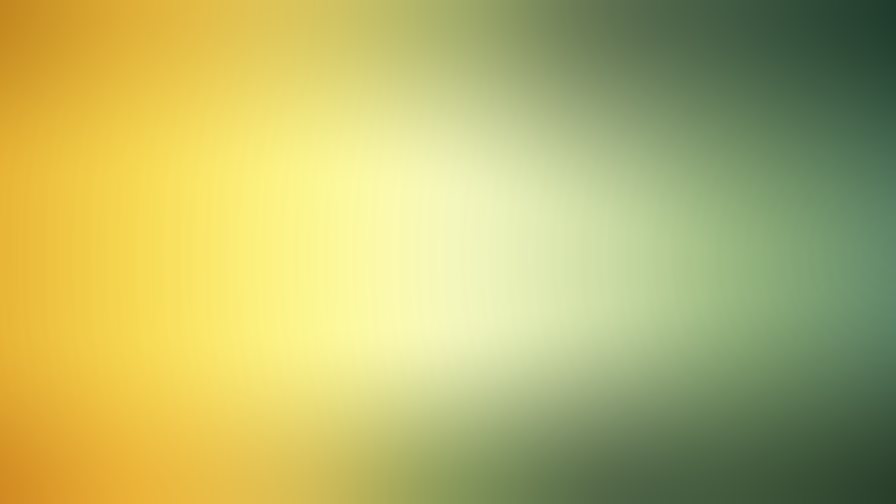
Write a Shadertoy shader that draws this background.

```glsl
// Soft blurred light: amber at left, a pale yellow glow in the middle, shaded green at right.

const int STOPS = 7;

// Smooth cubic curve through four neighbouring colours, t in 0..1 between b and c.
vec3 cubicBlend(vec3 a, vec3 b, vec3 c, vec3 d, float t) {
    vec3 slopeB = 0.5 * (c - a);
    vec3 slopeC = 0.5 * (d - b);
    vec3 bend = 3.0 * (c - b) - 2.0 * slopeB - slopeC;
    vec3 twist = 2.0 * (b - c) + slopeB + slopeC;
    return b + t * (slopeB + t * (bend + t * twist));
}

// Evenly spaced colour ramp across x in 0..1, extended linearly at both ends.
vec3 ramp(vec3 stops[STOPS], float x) {
    float position = clamp(x, 0.0, 1.0) * float(STOPS - 1);
    int i = min(int(position), STOPS - 2);
    vec3 before = i > 0 ? stops[max(i - 1, 0)] : 2.0 * stops[0] - stops[1];
    vec3 after = i < STOPS - 2 ? stops[min(i + 2, STOPS - 1)]
                               : 2.0 * stops[STOPS - 1] - stops[STOPS - 2];
    return cubicBlend(before, stops[i], stops[i + 1], after, position - float(i));
}

// Shade that fades from one at an edge to zero at the given reach.
float edgeShade(float distanceFromEdge, float reach) {
    return 1.0 - smoothstep(0.0, reach, distanceFromEdge);
}

// Faint curved bands from two layered sines around a centre.
float ripples(vec2 p, vec2 center) {
    float radius = length(p - center);
    return 0.6 * sin(radius * 210.0) + 0.4 * sin(radius * 347.0 + 4.0 * p.y);
}

void mainImage(out vec4 fragColor, in vec2 fragCoord) {
    vec2 uv = fragCoord / iResolution.xy;
    float aspect = iResolution.x / iResolution.y;

    // Horizontal colours of the bright band and of the two shaded edges.
    vec3 glowStops[STOPS] = vec3[STOPS](
        vec3(0.91, 0.71, 0.21), vec3(0.97, 0.86, 0.34), vec3(0.99, 0.96, 0.55),
        vec3(0.96, 0.97, 0.73), vec3(0.81, 0.87, 0.65), vec3(0.58, 0.70, 0.49),
        vec3(0.38, 0.53, 0.41));
    vec3 topStops[STOPS] = vec3[STOPS](
        vec3(0.76, 0.53, 0.12), vec3(0.88, 0.70, 0.23), vec3(0.85, 0.77, 0.36),
        vec3(0.65, 0.68, 0.41), vec3(0.39, 0.46, 0.32), vec3(0.24, 0.34, 0.25),
        vec3(0.12, 0.23, 0.17));
    vec3 bottomStops[STOPS] = vec3[STOPS](
        vec3(0.82, 0.54, 0.13), vec3(0.92, 0.71, 0.23), vec3(0.84, 0.74, 0.33),
        vec3(0.54, 0.60, 0.35), vec3(0.33, 0.41, 0.28), vec3(0.25, 0.34, 0.23),
        vec3(0.16, 0.24, 0.16));

    // The shade reaches further inward towards the right.
    float rightward = smoothstep(0.35, 0.9, uv.x);
    float topShade = edgeShade(1.0 - uv.y, mix(0.38, 0.53, rightward));
    float bottomShade = edgeShade(uv.y, mix(0.36, 0.44, rightward));

    vec3 color = ramp(glowStops, uv.x);
    color = mix(color, ramp(topStops, uv.x), topShade);
    color = mix(color, ramp(bottomStops, uv.x), bottomShade);

    // Barely visible arcs bowing to the left through the bright band.
    float band = (1.0 - topShade) * (1.0 - bottomShade);
    vec2 arcCenter = vec2(1.0 * aspect, 0.5);
    color += 0.0025 * band * ripples(vec2(uv.x * aspect, uv.y), arcCenter);

    fragColor = vec4(clamp(color, 0.0, 1.0), 1.0);
}
```
